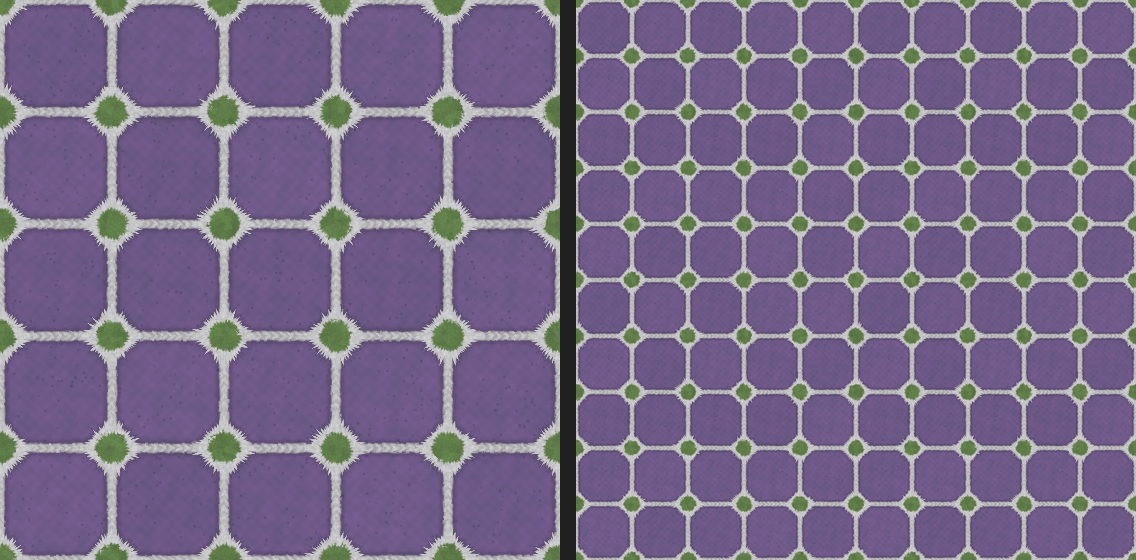
Left, the tile; right, the same tile 2 across and 2 down.
A WebGL 2 fragment shader for this pattern:

```glsl
#version 300 es
precision highp float;

uniform vec2 u_resolution;
out vec4 fragColor;

const float TAU = 6.28318;
const float REPEATS = 5.0;

float hash(vec2 p) {
    p = fract(p * vec2(0.1031, 0.1137) + 0.037);
    p += dot(p, p.yx + 33.33);
    return fract((p.x + p.y) * p.x * 17.31);
}

// Wrapping cellular noise: x = distance to nearest point, y = its random value
vec2 cells(vec2 uv, float n) {
    vec2 base = floor(uv * n), f = fract(uv * n);
    vec2 nearest = vec2(9.0, 0.0);
    for (int y = -1; y <= 1; y++)
        for (int x = -1; x <= 1; x++) {
            vec2 offset = vec2(x, y);
            vec2 id = mod(base + offset, n);
            vec2 point = offset + vec2(hash(id), hash(id + 217.0));
            float d = length(point - f);
            if (d < nearest.x) nearest = vec2(d, hash(id + 431.0));
        }
    return nearest;
}

// Pointed tufts of random length around a full turn t in 0..1
float tufts(float t, float count, float seed) {
    float id = mod(floor(t * count), count);
    return hash(vec2(id + 3.0, seed)) * (1.0 - abs(2.0 * fract(t * count) - 1.0));
}

// Smooth periodic mottling, about -1..1
float mottle(vec2 uv) {
    vec2 p = uv * TAU;
    float s = sin(7.0 * p.x + 2.0 * sin(4.0 * p.y)) * sin(6.0 * p.y + 2.0 * sin(5.0 * p.x));
    return 0.6 * s + 0.4 * sin(17.0 * p.x + 11.0 * p.y + 2.0 * sin(9.0 * p.x - 13.0 * p.y));
}

void main() {
    vec2 uv = gl_FragCoord.xy / u_resolution;
    vec2 grid = uv * REPEATS;
    vec2 q = fract(grid + 0.5) - 0.5;
    vec2 a = abs(q);
    vec2 node = mod(floor(grid + 0.5), REPEATS);
    vec2 tile = mod(floor(grid), REPEATS);
    float soft = max(0.012, REPEATS / u_resolution.y);

    vec2 fibre = cells(uv, 170.0);
    vec2 clump = cells(uv, 85.0);
    float cloud = mottle(uv);

    // Furry diamonds joined by narrow cords
    float turn = atan(q.y, q.x) / TAU + 0.5;
    float seed = 11.0 + node.x * 17.0 + node.y * 29.0;
    float fringe = tufts(turn, 46.0, seed) + 0.6 * tufts(turn, 71.0, seed + 150.0);
    float diamond = (a.x + a.y - 0.25) * 0.707 - 0.05 * fringe + 0.012 * (clump.y - 0.5);
    float cord = min(a.x, a.y) - 0.041 + 0.014 * (fibre.y - 0.5);
    float trim = min(diamond, cord);

    // Purple cloth: faint diagonal weave, mottling, specks and edge shadow
    float weave = sin(TAU * 45.0 * (uv.x + uv.y)) + sin(TAU * 40.0 * (uv.x - uv.y));
    float tone = 1.0 + 0.03 * cloud + 0.011 * weave + 0.04 * (clump.y - 0.5) * clump.x;
    tone += 0.035 * (hash(tile + 61.0) - 0.5);
    float speck = (1.0 - smoothstep(0.08, 0.3, clump.x)) * smoothstep(0.8, 0.95, clump.y);
    tone -= 0.14 * speck;
    tone *= mix(0.8, 1.0, smoothstep(-0.01, 0.06, trim));
    vec3 purple = vec3(0.43, 0.348, 0.533) * tone;
    purple += vec3(0.012, -0.004, 0.004) * cloud;

    // Pale yarn, twisted along the cords
    bool across = a.y < a.x;
    float along = across ? grid.x : grid.y;
    float side = across ? a.y : a.x;
    float twist = 0.5 + 0.5 * sin(TAU * (along * 14.0 + side * 16.0) + 2.0 * fibre.y);
    float onCord = smoothstep(-0.01, 0.03, diamond);
    float shade = 1.03 - 0.1 * fibre.x + 0.07 * (fibre.y - 0.5);
    shade -= onCord * twist * (across ? 0.13 : 0.08);
    shade -= 0.07 * smoothstep(-0.03, 0.0, trim);
    vec3 yarn = vec3(0.79, 0.788, 0.796) * shade;
    float fleck = onCord * twist * smoothstep(0.55, 0.9, fibre.y);
    yarn = mix(yarn, vec3(0.58, 0.54, 0.64), fleck * (across ? 0.45 : 0.2));

    // Green tufted centres
    float centre = length(q) - 0.132 - 0.025 * tufts(turn, 31.0, seed + 90.0);
    centre += 0.022 * (clump.y - 0.5) + 0.012 * (fibre.y - 0.5);
    vec3 green = vec3(0.375, 0.488, 0.285) * (1.0 + 0.05 * cloud + 0.1 * (clump.y - 0.5));
    green *= 1.04 - 0.1 * fibre.x;

    vec3 color = mix(yarn, purple, smoothstep(-soft, soft, trim));
    color = mix(green, color, smoothstep(-1.3 * soft, 1.3 * soft, centre));
    fragColor = vec4(color, 1.0);
}
```
